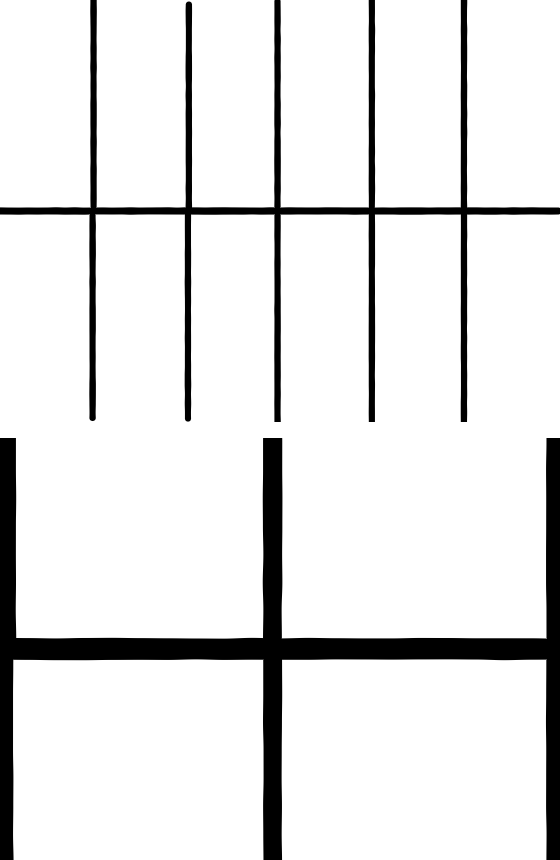
Top: the whole. Bottom: its middle third, enlarged.
A Shadertoy shader for this pattern:

```glsl
const vec3 PAPER = vec3(1.0);
const vec3 INK = vec3(0.0);
const int LINES = 5;
const float PITCH = 1.0 / 6.0;      // lengths are fractions of the canvas width
const float LINE_RADIUS = 0.0056;
const float BAR_RADIUS = 0.0064;
const float BAR_REACH = 0.003;
const float WOBBLE = 0.0003;
const float WOBBLE_SCALE = 60.0;

// Sideways drift of each line, above (x) and below (y) the bar
const vec2 DRIFT[LINES] = vec2[LINES](
    vec2(0.0004, -0.0013), vec2(0.0039, 0.0023), vec2(-0.0044),
    vec2(-0.0026), vec2(-0.0048));

// How far each stroke runs past the top (x) and bottom (y) edge
const vec2 REACH[LINES] = vec2[LINES](
    vec2(0.02, -0.002), vec2(-0.0026, -0.0005), vec2(0.003, 0.02),
    vec2(0.02), vec2(0.02));

float hash(vec2 p) {
    return fract(sin(dot(p, vec2(127.1, 311.7))) * 43758.5453);
}

float noise(vec2 p) {
    vec2 cell = floor(p);
    vec2 f = fract(p);
    f = f * f * (3.0 - 2.0 * f);
    return mix(mix(hash(cell), hash(cell + vec2(1, 0)), f.x),
               mix(hash(cell + vec2(0, 1)), hash(cell + vec2(1, 1)), f.x), f.y);
}

// Distance to a round-ended stroke
float stroke(vec2 p, vec2 a, vec2 b, float radius) {
    vec2 ap = p - a;
    vec2 ab = b - a;
    float t = clamp(dot(ap, ab) / dot(ab, ab), 0.0, 1.0);
    return length(ap - ab * t) - radius;
}

void mainImage(out vec4 fragColor, in vec2 fragCoord) {
    float pixel = 1.0 / iResolution.x;
    vec2 p = fragCoord * pixel;
    float height = iResolution.y * pixel;
    float middle = 0.5 * height;

    // Horizontal bar
    float d = stroke(p, vec2(-0.02, middle),
                     vec2(1.0 + BAR_REACH - BAR_RADIUS, middle), BAR_RADIUS);

    // Upright lines, each drawn as an upper and a lower stroke
    for (int i = 0; i < LINES; i++) {
        vec2 x = float(i + 1) * PITCH + DRIFT[i];
        vec2 tip = REACH[i] - LINE_RADIUS;
        float upper = stroke(p, vec2(x.x, middle), vec2(x.x, height + tip.x), LINE_RADIUS);
        float lower = stroke(p, vec2(x.y, middle), vec2(x.y, -tip.y), LINE_RADIUS);
        d = min(d, min(upper, lower));
    }

    // Slightly uneven hand-drawn edge
    d += WOBBLE * (2.0 * noise(p * WOBBLE_SCALE) - 1.0);

    float ink = clamp(0.5 - d / pixel, 0.0, 1.0);
    fragColor = vec4(mix(PAPER, INK, ink), 1.0);
}
```
